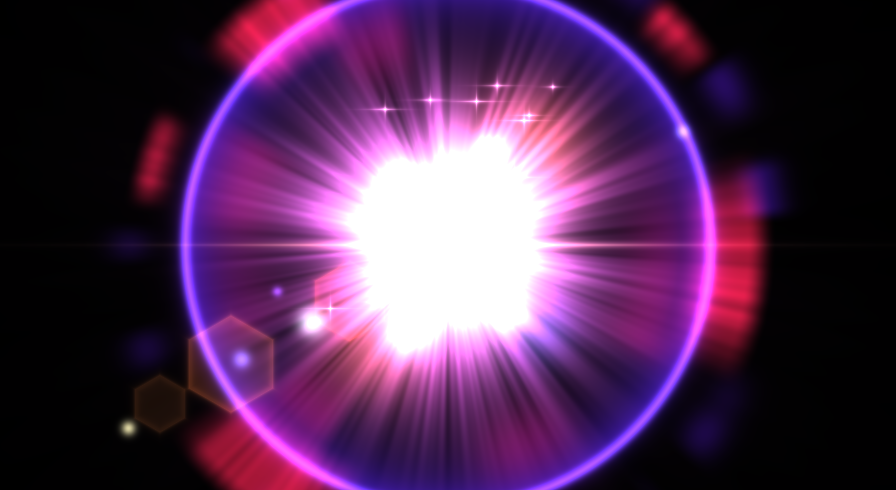
This background is drawn by a Shadertoy shader. Its source:

```glsl
// A white-hot starburst inside a violet halo ring, with red flares and lens ghosts.
#define RING_RADIUS 0.536
#define CORE_RADIUS 0.150
#define RAY_CONTRAST 1.25
#define SPARKLE_COUNT 13
#define RING_COLOR vec3(0.40, 0.23, 0.78)
#define RIM_COLOR vec3(0.25, 0.10, 0.72)
#define HAZE_COLOR vec3(0.30, 0.15, 0.31)
#define FLARE_COLOR vec3(0.92, 0.12, 0.29)
#define HALO_COLOR vec3(0.75, 0.20, 0.72)
#define AMBER_COLOR vec3(0.72, 0.32, 0.08)

const float TAU = 6.283185;

float hash(vec2 p) {
    vec3 q = fract(p.xyx * 0.1031);
    q += dot(q, q.yzx + 33.33);
    return fract((q.x + q.y) * q.z);
}

float noise(vec2 p) {
    vec2 cell = floor(p), f = fract(p);
    f = f * f * (3.0 - 2.0 * f);
    return mix(mix(hash(cell), hash(cell + vec2(1, 0)), f.x),
               mix(hash(cell + vec2(0, 1)), hash(cell + vec2(1, 1)), f.x), f.y);
}

// Soft round light
float glow(vec2 p, float radius) {
    return exp(-dot(p, p) / (radius * radius));
}

// Sector of light; angles in turns, with inner and outer radii
float flare(float r, float turn, float center, float width, float inner, float outer) {
    float d = abs(fract(turn - center + 0.5) - 0.5);
    float radial = smoothstep(inner, inner + 0.09, r) * (1.0 - smoothstep(outer - 0.06, outer, r));
    return radial * (1.0 - smoothstep(0.35 * width, width, d));
}

// Translucent hexagonal lens ghost with a brighter border
float hexGhost(vec2 p, float size) {
    p = abs(p);
    float d = max(p.x, 0.5 * p.x + 0.866 * p.y) - size;
    return 0.45 * (1.0 - smoothstep(-0.006, 0.006, d)) + 0.55 * exp(-abs(d) / 0.006);
}

float sparkle(vec2 p, float size) {
    p = abs(p);
    return exp(-p.y / 0.0025 - p.x / size) + exp(-p.x / 0.0025 - p.y / (0.5 * size));
}

void mainImage(out vec4 fragColor, in vec2 fragCoord) {
    vec2 p = (fragCoord - 0.5 * iResolution.xy) / iResolution.y;
    float r = length(p);
    float turn = atan(p.y, p.x) / TAU;
    vec2 dir = p / max(r, 0.0001);

    // Seamless angular streaks
    float broad = noise(dir * 4.0 + 20.0);
    float fine = noise(dir * 13.0 + 50.0) * 0.6 + noise(dir * 34.0 + 90.0) * 0.4;
    float rays = max(0.0, 1.0 + RAY_CONTRAST * (0.4 * broad + 1.2 * fine - 0.8));

    // Haze inside the ring and faint rays beyond it
    vec3 color = HAZE_COLOR * rays * (1.0 - smoothstep(0.16, 0.58, r));
    color += vec3(0.035, 0.015, 0.04) * rays * exp(-r * r * 3.0);

    // Red flares, with violet fringes
    float red = 0.9 * flare(r, turn, 0.355, 0.045, 0.45, 0.66);
    red += 0.85 * flare(r, turn, 0.118, 0.025, 0.56, 0.69);
    red += 0.85 * flare(r, turn, 0.454, 0.030, 0.56, 0.67);
    red += 0.9 * flare(r, turn, -0.012, 0.065, 0.47, 0.67);
    red += 0.8 * flare(r, turn, -0.355, 0.055, 0.47, 0.70);
    color += FLARE_COLOR * red * (0.55 + 0.7 * fine);
    float inward = smoothstep(0.5, 0.8, noise(dir * 3.0 + 7.0)) * glow(vec2(r - 0.44, 0.0), 0.08);
    color += vec3(0.30, 0.03, 0.14) * inward;
    float fringe = smoothstep(0.5, 0.85, noise(dir * 6.0 + 31.0)) * glow(vec2(r - 0.65, 0.0), 0.045);
    color += vec3(0.14, 0.04, 0.36) * fringe;

    // Halo ring with a wide inner rim
    float edge = r - RING_RADIUS;
    color += RIM_COLOR * exp(-abs(edge) / (edge < 0.0 ? 0.065 : 0.014));
    color += RING_COLOR * glow(vec2(edge, 0.0), 0.011);

    // Amber clouds on the diagonal
    float clouds = glow(p - vec2(0.16, 0.19), 0.115) + 0.65 * glow(p - vec2(-0.15, -0.21), 0.10);
    color += AMBER_COLOR * clouds * (0.6 + 0.5 * fine);
    color += vec3(0.10, 0.16, 0.40) * glow(p - vec2(0.19, -0.17), 0.07);

    // Ragged core, magenta halo and bright lobes
    float coreR = r * (1.08 - 0.22 * broad);
    color += HALO_COLOR * rays * exp(-pow(r / 0.24, 2.0));
    color += vec3(1.0, 0.68, 0.98) * 4.0 * exp(-pow(coreR / CORE_RADIUS, 2.0));
    float lobes = glow(p - vec2(-0.095, 0.115), 0.05) + glow(p - vec2(-0.08, -0.18), 0.045);
    lobes += glow(p - vec2(0.125, -0.14), 0.04) + glow(p - vec2(0.08, 0.19), 0.035);
    color += vec3(1.0, 0.72, 0.92) * lobes;

    // Horizontal streak, thick near the core
    float thickness = 0.004 + 0.016 * exp(-pow(p.x / 0.17, 2.0));
    float streak = 1.1 * exp(-pow(p.x / 0.33, 2.0)) + 0.25 * exp(-abs(p.x) / 0.35);
    color += vec3(1.0, 0.64, 0.60) * streak * exp(-abs(p.y) / thickness);

    // Lens ghosts along the diagonal
    vec3 ghosts = vec3(0.42, 0.20, 0.10) * hexGhost(p - vec2(-0.443, -0.243), 0.085);
    ghosts += vec3(0.22, 0.12, 0.06) * hexGhost(p - vec2(-0.588, -0.324), 0.050);
    ghosts += vec3(0.45, 0.12, 0.08) * hexGhost(p - vec2(-0.200, -0.114), 0.070);
    ghosts += vec3(0.9, 0.95, 1.0) * glow(p - vec2(-0.278, -0.157), 0.027);
    ghosts += vec3(0.45, 0.40, 0.90) * glow(p - vec2(-0.421, -0.233), 0.017);
    ghosts += vec3(0.40, 0.22, 0.75) * glow(p - vec2(-0.348, -0.095), 0.010);
    ghosts += vec3(0.40, 0.45, 0.70) * glow(p - vec2(0.479, 0.231), 0.013);
    ghosts += vec3(0.85, 0.82, 0.62) * glow(p - vec2(-0.652, -0.374), 0.014);
    color += ghosts;

    // Sparkles scattered mostly above the core
    for (int i = 0; i < SPARKLE_COUNT; i++) {
        float id = float(i);
        vec2 seed = vec2(hash(vec2(id, 3.0)), hash(vec2(id, 17.0)));
        vec2 spot = vec2(-0.27 + 0.55 * seed.x, 0.34 - 0.48 * seed.y * seed.y);
        color += vec3(1.0, 0.62, 0.90) * sparkle(p - spot, 0.008 + 0.016 * hash(seed * 91.0));
    }

    fragColor = vec4(clamp(color, 0.0, 1.0), 1.0);
}
```
